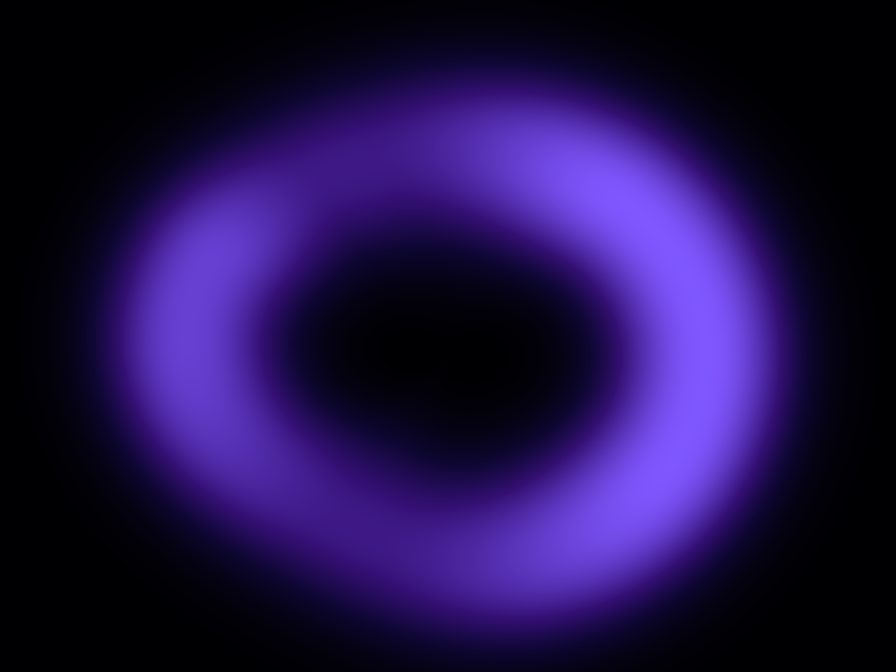
A WebGL 1 fragment shader for this background:

```glsl
precision highp float;

uniform vec2 u_resolution;

#define RING_CENTER vec2(-0.002, -0.030)
#define RING_RADIUS 0.340
#define INNER_WIDTH 0.149
#define OUTER_WIDTH 0.130
#define FALLOFF 2.3
#define BASE_GLOW 0.57
#define RIGHT_GLOW 0.43
#define LEFT_GLOW 0.27
#define NIGHT vec3(0.0, 0.0, 0.006)
#define NAVY vec3(0.055, 0.025, 0.200)
#define VIOLET vec3(0.200, 0.060, 0.450)
#define LAVENDER vec3(0.500, 0.340, 1.000)

// Radius of the brightest line, a circle bent by a few harmonics
float ridgeRadius(float a) {
  float shift = 0.009 * cos(a) + 0.007 * sin(a);
  float oval = 0.040 * cos(2.0 * a) - 0.011 * sin(2.0 * a);
  float bend = 0.005 * sin(3.0 * a) - 0.009 * cos(3.0 * a);
  return RING_RADIUS + shift + oval + bend + 0.006 * cos(4.0 * a);
}

// Angular highlight in degrees; each side fades from range.x to range.y
float lobe(float angle, float center, vec2 clockwise, vec2 counter) {
  float offset = mod(angle - center + 180.0, 360.0) - 180.0;
  vec2 range = offset < 0.0 ? clockwise : counter;
  return 1.0 - smoothstep(range.x, range.y, abs(offset));
}

// Soft cross section of the band, wider towards the inside
float band(float dist) {
  float width = dist < 0.0 ? INNER_WIDTH : OUTER_WIDTH;
  return exp(-pow(abs(dist) / width, FALLOFF));
}

vec3 glowColor(float t) {
  vec3 color = mix(NIGHT, NAVY, clamp(t / 0.25, 0.0, 1.0));
  color = mix(color, VIOLET, clamp((t - 0.25) / 0.25, 0.0, 1.0));
  return mix(color, LAVENDER, clamp((t - 0.5) / 0.5, 0.0, 1.0));
}

void main() {
  vec2 p = (gl_FragCoord.xy - 0.5 * u_resolution) / u_resolution.y - RING_CENTER;
  // Offset avoids the undefined angle at the exact center
  float angle = atan(p.y, p.x + (dot(p, p) < 1e-8 ? 1e-4 : 0.0));
  float turn = degrees(angle);

  // Brightness around the ring
  float strength = BASE_GLOW;
  strength += RIGHT_GLOW * lobe(turn, -5.0, vec2(20.0, 105.0), vec2(45.0, 115.0));
  strength += LEFT_GLOW * lobe(turn, 168.0, vec2(10.0, 42.0), vec2(8.0, 70.0));

  float glow = strength * band(length(p) - ridgeRadius(angle));
  gl_FragColor = vec4(glowColor(glow), 1.0);
}
```
